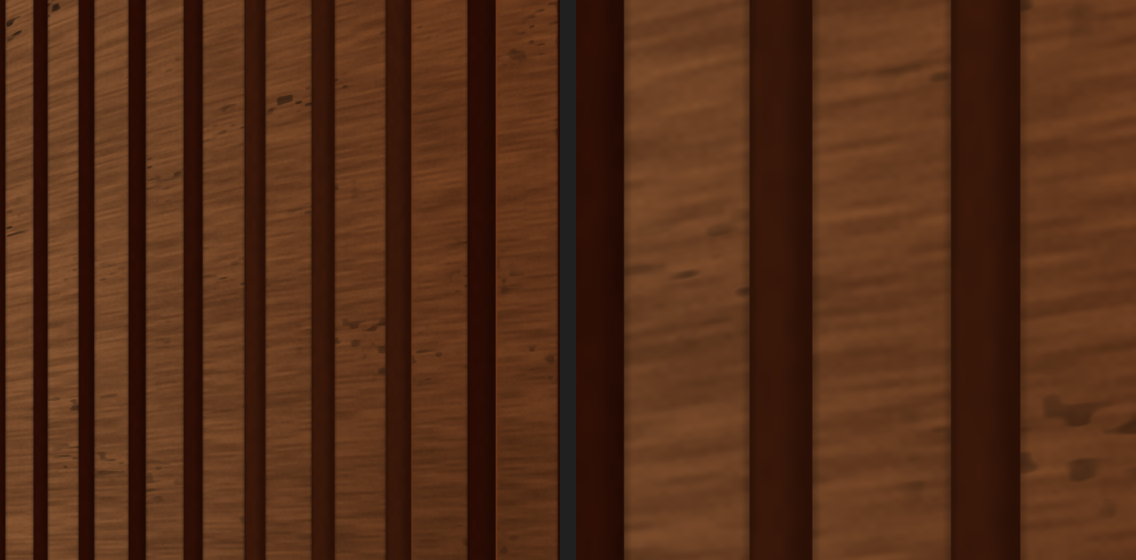
Left, the full canvas; right, a detail of the centre.
Give the GLSL for this texture, as a Shadertoy shader.

```glsl
// Row of vertical wooden slats in perspective, with raked grain and dark gaps between them.

// Layout: gap positions and widths grow geometrically to the right
const float FIRST_GAP = 0.0599;   // left edge of gap number 0
const float FIRST_PITCH = 0.0807; // distance from gap 0 to gap 1
const float GROWTH = 1.104;       // pitch ratio between neighbours
const float GAP_SHARE = 0.312;    // gap width as a share of the pitch

// Grain
const float FAN = 0.42;           // how much the grain rises towards the top
const float FINE_LINES = 230.0;
const float MEDIUM_LINES = 95.0;
const float BROAD_BANDS = 17.0;
const float GRAIN_CONTRAST = 0.40;

// Colours
const vec3 WOOD_LEFT = vec3(0.455, 0.285, 0.165);
const vec3 WOOD_RIGHT = vec3(0.385, 0.208, 0.102);
const vec3 GAP_RED = vec3(0.165, 0.045, 0.014);
const vec3 GAP_BROWN = vec3(0.222, 0.092, 0.036);
const vec3 GAP_DEEP = vec3(0.120, 0.034, 0.010);
const vec3 RIM_ORANGE = vec3(0.50, 0.235, 0.105);

float hash(vec2 p) {
    return fract(sin(dot(p, vec2(127.1, 311.7))) * 43758.5);
}

float noise(vec2 p) {
    vec2 i = floor(p), f = fract(p);
    f = f * f * (3.0 - 2.0 * f);
    return mix(mix(hash(i), hash(i + vec2(1, 0)), f.x),
               mix(hash(i + vec2(0, 1)), hash(i + vec2(1, 1)), f.x), f.y);
}

// Coordinate across the grain: level near the bottom, rising and flattening to the right
float grainHeight(vec2 p) {
    float run = p.x - 0.22 * p.x * p.x;
    return (p.y - 0.02 * run) / (1.0 + FAN * run);
}

vec3 woodColor(vec2 p, float slat) {
    float offset = 0.012 * (hash(vec2(slat, 4.0)) - 0.5);
    float v = grainHeight(p) + offset;
    v += 0.003 * (noise(vec2(p.x * 9.0, v * 14.0)) - 0.5);

    // Streaks of several widths along the grain
    float fine = noise(vec2(p.x * 22.0 + slat * 3.7, v * FINE_LINES)) - 0.5;
    float medium = noise(vec2(p.x * 11.0 + slat * 1.9, v * MEDIUM_LINES + 31.0)) - 0.5;
    float broad = noise(vec2(p.x * 2.5, v * BROAD_BANDS + 7.0)) - 0.5;
    float fuzz = noise(p * vec2(210.0, 260.0)) - 0.5;
    float grain = 0.60 * fine + 0.42 * medium + 0.32 * broad + 0.16 * fuzz;

    // Lighting falls off to the right and towards the lower right corner
    vec3 color = mix(WOOD_LEFT, WOOD_RIGHT, smoothstep(0.05, 0.95, p.x));
    color *= 1.0 - 0.14 * p.x * (1.0 - smoothstep(0.1, 0.7, p.y));
    color *= 1.0 + 0.05 * (noise(p * 4.0 + 11.0) - 0.5);
    color *= 1.0 + GRAIN_CONTRAST * grain * vec3(0.9, 1.05, 1.2);

    // Sparse dark pores and scars, more of them towards the upper left
    float pore = noise(vec2(p.x * 60.0 + slat * 5.0, v * 150.0));
    float cluster = noise(vec2(p.x * 7.0, v * 19.0) + 50.0);
    float wear = smoothstep(0.62, 0.9, pore) * smoothstep(0.66, 0.9, cluster);
    return color * (1.0 - wear * mix(0.25, 0.6, p.y * (1.0 - p.x)));
}

vec3 gapColor(float t, float gap, vec2 p) {
    // The middle gaps catch more light on their inner wall
    float lit = smoothstep(2.4, 4.2, gap) * (1.0 - smoothstep(6.0, 7.0, gap));
    vec3 wall = mix(GAP_RED, GAP_BROWN, lit);
    vec3 color = mix(wall, GAP_DEEP, smoothstep(0.45, 0.95, t) * mix(0.8, 0.55, lit));
    color *= mix(0.82, 1.0, smoothstep(0.0, 0.16, t));
    return color * (0.95 + 0.1 * noise(p * vec2(150.0, 70.0)));
}

void mainImage(out vec4 fragColor, in vec2 fragCoord) {
    vec2 p = fragCoord / iResolution.xy;
    float soft = 1.1 / iResolution.x;

    // Nearest gap, found by inverting the geometric series
    float scale = (GROWTH - 1.0) / FIRST_PITCH;
    float u = log(1.0 + (p.x - FIRST_GAP) * scale) / log(GROWTH);
    float gap = floor(u + 0.35);
    float pitch = FIRST_PITCH * pow(GROWTH, gap);
    float start = FIRST_GAP + (pow(GROWTH, gap) - 1.0) / scale;
    float width = GAP_SHARE * pitch;
    float s = p.x - start;
    float slat = s < 0.5 * width ? gap - 1.0 : gap;

    // Slat face with softly shaded edges
    vec3 wood = woodColor(p, slat);
    float edge = abs(s - 0.5 * width) - 0.5 * width;
    wood *= mix(0.80, 1.0, smoothstep(0.0, 0.006, edge));

    // Warm rim on the left edge of the slats at the right
    float rim = smoothstep(4.5, 7.0, gap) * step(0.5 * width, s);
    rim *= exp(-pow((s - width) / 0.0032, 2.0));
    wood = mix(wood, RIM_ORANGE, 0.85 * rim);

    vec3 dark = gapColor(clamp(s / width, 0.0, 1.0), gap, p);
    vec3 color = mix(dark, wood, smoothstep(-soft, soft, edge));
    fragColor = vec4(color, 1.0);
}
```
